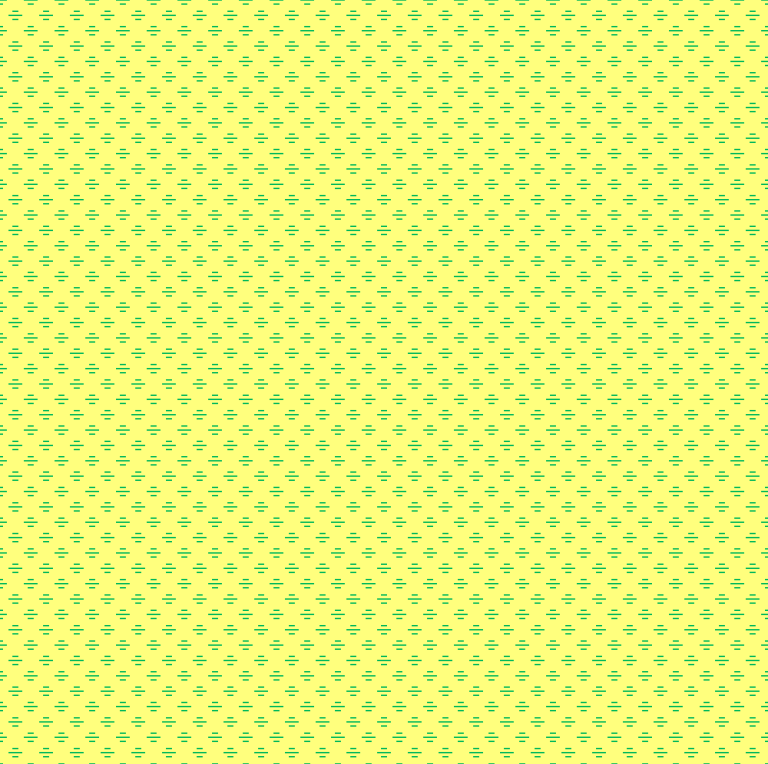
Write a WebGL 1 fragment shader that draws this pattern.

```glsl
precision highp float;

uniform vec2 u_resolution;

#define TILES_ACROSS 25.0
#define LONG_HALF 0.224
#define SHORT_HALF 0.098
#define BAR_OFFSET 0.133
#define BAR_THICKNESS 0.045
#define GROUND vec3(1.0, 1.0, 0.49)
#define INK vec3(0.0, 0.72, 0.357)

// Fraction of a pixel-sized box at p covered by a centred bar
float barCoverage(vec2 p, vec2 halfSize, float pixel) {
  vec2 high = min(p + 0.5 * pixel, halfSize);
  vec2 low = max(p - 0.5 * pixel, -halfSize);
  vec2 overlap = clamp((high - low) / pixel, 0.0, 1.0);
  return overlap.x * overlap.y;
}

// One long dash between two short ones
float dashMotif(vec2 p, float pixel) {
  float halfThick = 0.5 * BAR_THICKNESS;
  vec2 shortSize = vec2(SHORT_HALF, halfThick);
  vec2 lift = vec2(0.0, BAR_OFFSET);
  float cover = barCoverage(p, vec2(LONG_HALF, halfThick), pixel);
  cover += barCoverage(p - lift, shortSize, pixel);
  cover += barCoverage(p + lift, shortSize, pixel);
  return cover;
}

void main() {
  // Square tiles anchored at the top left corner
  float pixel = TILES_ACROSS / u_resolution.x;
  vec2 tile = vec2(gl_FragCoord.x, u_resolution.y - gl_FragCoord.y) * pixel;

  // Half-drop layout: motifs at tile centres and at tile corners
  float cover = dashMotif(fract(tile) - 0.5, pixel);
  cover += dashMotif(fract(tile + 0.5) - 0.5, pixel);

  gl_FragColor = vec4(mix(GROUND, INK, clamp(cover, 0.0, 1.0)), 1.0);
}
```
